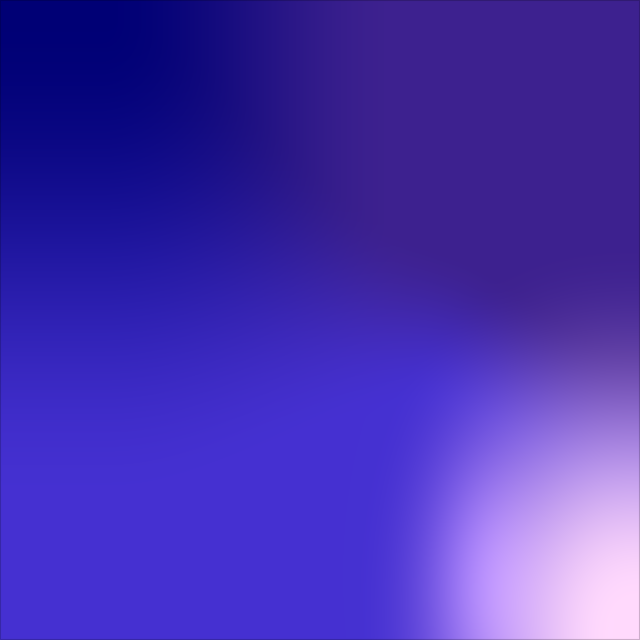
A Shadertoy shader for this background:

```glsl
// A soft four-colour gradient: navy and purple above, violet-blue below,
// and a pink glow in the lower right corner with a lavender rim.
// Smoothstep blends with bent boundaries are layered, then a faint frame.

// Navy on the left fades to purple on the right.
vec3 upperSky(float x) {
    return mix(vec3(0.0, 0.0, 0.46), vec3(0.24, 0.13, 0.56), smoothstep(0.16, 0.63, x));
}

// Amount of violet-blue; the blend is wide at the left and sinks at the right.
float blueAmount(vec2 uv) {
    float narrowing = smoothstep(0.17, 0.7, uv.x);
    float sink = 0.16 * smoothstep(0.65, 1.0, uv.x);
    float top = 0.97 - 0.35 * narrowing - sink;
    float bottom = 0.21 + 0.16 * narrowing - sink;
    return 1.0 - smoothstep(bottom, top, uv.y);
}

// Squarish oval falloff around the lower right corner.
float cornerGlow(vec2 uv) {
    vec2 offset = abs(uv - vec2(1.0, 0.0)) / vec2(0.45, 0.62);
    vec2 bent = pow(offset, vec2(2.4));
    float dist = pow(bent.x + bent.y, 1.0 / 2.4);
    return 1.0 - smoothstep(0.1, 1.0, dist);
}

// Upright oval highlight along the left side of the glow.
float rimLight(vec2 uv) {
    vec2 offset = (uv - vec2(0.75, 0.1)) / vec2(0.085, 0.18);
    return exp(-dot(offset, offset));
}

// Hairline along all four sides, softened over one pixel.
float frameLine(vec2 uv) {
    vec2 inset = min(uv, 1.0 - uv);
    float pixel = 1.0 / min(iResolution.x, iResolution.y);
    float edge = min(inset.x, inset.y);
    return 1.0 - smoothstep(-0.5 * pixel, 0.5 * pixel, edge - 0.0018);
}

void mainImage(out vec4 fragColor, in vec2 fragCoord) {
    vec2 uv = fragCoord / iResolution.xy;

    // Background
    vec3 color = mix(upperSky(uv.x), vec3(0.27, 0.19, 0.82), blueAmount(uv));

    // Glow, violet outside and pink at the core, with its rim
    float glow = cornerGlow(uv);
    vec3 glowColor = mix(vec3(0.82, 0.62, 0.94), vec3(1.0, 0.85, 0.99), glow);
    color = mix(color, glowColor, glow);
    color += vec3(0.14, 0.11, 0.1) * rimLight(uv);

    // Frame
    color *= 1.0 - 0.2 * frameLine(uv);

    fragColor = vec4(clamp(color, 0.0, 1.0), 1.0);
}
```
